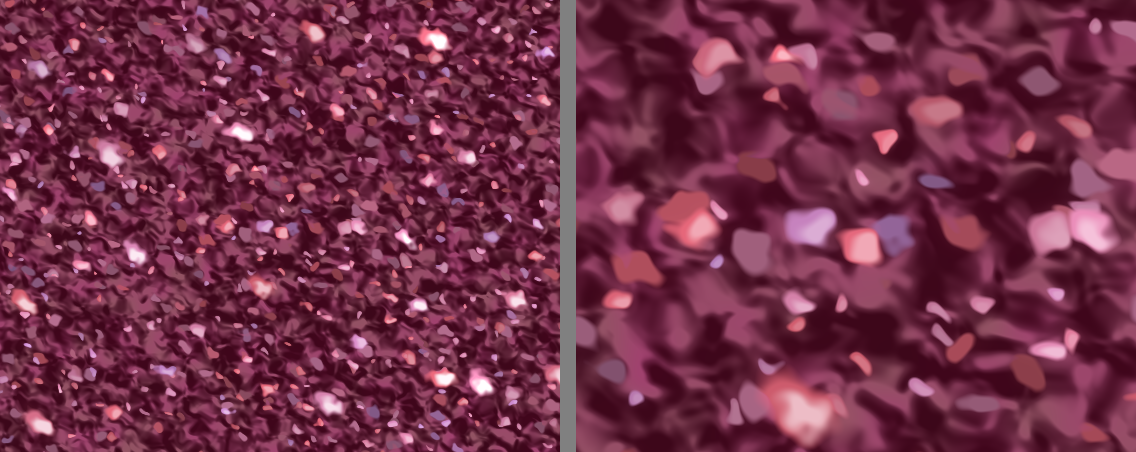
Left, the full canvas; right, a detail of the centre.
Give the GLSL for this texture, as a Shadertoy shader.

```glsl
const vec3 WINE = vec3(0.245, 0.025, 0.105);
const vec3 PLUM = vec3(0.43, 0.165, 0.27);
const vec3 MAUVE = vec3(0.60, 0.29, 0.41);
const vec3 CORAL = vec3(0.97, 0.43, 0.51);
const vec3 PINK = vec3(0.96, 0.58, 0.76);
const vec3 LILAC = vec3(0.88, 0.60, 0.91);
const vec3 WHITE = vec3(1.0, 0.96, 0.98);
const float TILT = -0.48;

vec3 hash3(vec2 p) {
    vec3 q = fract(p.xyx * vec3(0.1031, 0.1030, 0.0973));
    q += dot(q, q.yxz + 33.33);
    return fract((q.xxy + q.yzz) * q.zyx);
}

float valueNoise(vec2 p) {
    vec2 cell = floor(p), f = fract(p);
    f = f * f * (3.0 - 2.0 * f);
    float low = mix(hash3(cell).x, hash3(cell + vec2(1, 0)).x, f.x);
    float high = mix(hash3(cell + vec2(0, 1)).x, hash3(cell + vec2(1, 1)).x, f.x);
    return mix(low, high, f.y);
}

// Offset that makes outlines ragged
vec2 warp(vec2 p, float scale, float amount) {
    vec2 n = vec2(valueNoise(p * scale + 11.0), valueNoise(p * scale + 83.0));
    return amount * (n - 0.5);
}

// Coordinates along and across a direction
vec2 alongAxis(vec2 p, float angle) {
    vec2 axis = vec2(cos(angle), sin(angle));
    return vec2(dot(p, axis), dot(p, vec2(-axis.y, axis.x)));
}

// Dull, unlit grains
vec3 grainBed(vec2 p) {
    vec2 q = alongAxis(p + warp(p, 45.0, 0.018), TILT) * vec2(0.8, 1.15);
    float n = 0.58 * valueNoise(q * 58.0 + 200.0) + 0.42 * valueNoise(q * 105.0 + 400.0);
    n += 0.10 * (valueNoise(p * 7.0 + 30.0) - 0.5);
    vec3 color = mix(WINE, PLUM, smoothstep(0.25, 0.66, n));
    color = mix(color, MAUVE, smoothstep(0.52, 0.76, n));
    // Slight drift between warm and cool grains
    float hue = valueNoise(p * 28.0 + 600.0) - 0.5;
    return color * (1.0 + hue * vec3(0.10, -0.25, 0.12));
}

// Lit flakes scattered on a jittered grid
vec3 addGlints(vec3 color, vec2 p, float cells, float density, vec2 radius,
               float strength, float whiteness, float seed) {
    vec2 home = floor(p * cells);
    for (int j = -1; j <= 1; j++)
    for (int i = -1; i <= 1; i++) {
        vec2 cell = home + vec2(i, j);
        vec3 place = hash3(cell + seed);
        vec3 look = hash3(cell + seed + 57.0);
        if (place.z > density) continue;
        float gleam = place.z / density;

        vec2 center = (cell + 0.1 + 0.8 * place.xy) / cells;
        vec2 local = alongAxis(p - center, TILT + 0.7 * (look.x - 0.5));
        local /= radius * mix(0.65, 1.2, look.y);
        float dist = length(local);
        float body = 1.0 - smoothstep(0.65, 1.15, dist);
        float halo = 0.3 * exp(-1.3 * dist * dist);
        float core = 1.0 - smoothstep(0.3, 0.85, length(local - vec2(0.25, -0.05)));

        vec3 tint = mix(CORAL, PINK, smoothstep(0.1, 0.6, look.z));
        tint = mix(tint, LILAC, smoothstep(0.75, 1.0, look.z));
        tint *= strength * mix(0.75, 1.05, gleam);
        tint = mix(tint, WHITE, core * whiteness * mix(0.3, 1.0, gleam));
        color = mix(color, max(color, tint), max(body, halo));
    }
    return color;
}

void mainImage(out vec4 fragColor, in vec2 fragCoord) {
    vec2 p = fragCoord / iResolution.y;
    vec3 color = grainBed(p);
    vec2 ragged = p + warp(p, 65.0, 0.014);

    // Dim flakes, then small, medium and large sparkles
    color = addGlints(color, ragged, 21.0, 0.40, vec2(0.016, 0.010), 0.72, 0.0, 100.0);
    color = addGlints(color, ragged, 26.0, 0.30, vec2(0.009, 0.007), 0.90, 0.25, 300.0);
    color = addGlints(color, ragged, 13.0, 0.45, vec2(0.017, 0.012), 0.95, 0.55, 500.0);
    color = addGlints(color, ragged, 5.0, 0.45, vec2(0.033, 0.019), 1.0, 1.3, 700.0);

    fragColor = vec4(clamp(color, 0.0, 1.0), 1.0);
}
```
